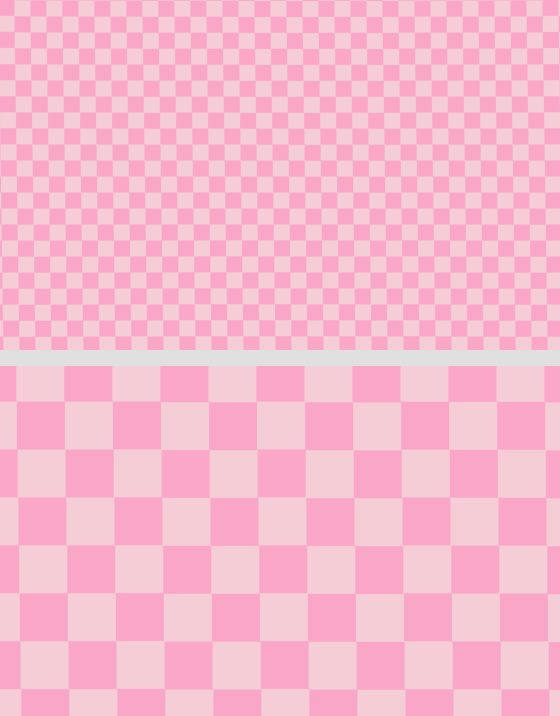
Top: the whole. Bottom: its middle third, enlarged.
Write a Shadertoy shader that draws this pattern.

```glsl
#define CELL vec2(0.04573, 0.04583)  // check size, canvas heights
#define FIRST_EDGE 0.0406            // first column edge at the top
#define LEAN 0.0150                  // sideways drift from top to bottom
#define BOW_TOP 0.0028               // row sag at mid canvas, top
#define BOW_BOTTOM -0.0020           // row sag at mid canvas, bottom
#define JITTER 0.0010                // random step between columns
#define EDGE_PIXELS 1.2
#define PINK vec3(0.978, 0.652, 0.780)
#define BLUSH vec3(0.960, 0.804, 0.840)
#define TINT 0.005                   // shade change of the odd pink check

float hash(vec2 p) {
    vec3 q = fract(vec3(p.xyx) * 0.1031);
    q += dot(q, q.yzx + 33.33);
    return fract((q.x + q.y) * q.z);
}

// Smoothed square wave: +1 on even cells, -1 on odd ones
float squareWave(float u, float blur) {
    float ramp = 0.5 - abs(mod(u + 0.5, 2.0) - 1.0);
    return clamp(ramp / blur, -1.0, 1.0);
}

void mainImage(out vec4 fragColor, in vec2 fragCoord) {
    float aspect = iResolution.x / iResolution.y;
    float x = fragCoord.x / iResolution.y;
    float depth = 1.0 - fragCoord.y / iResolution.y;

    // Each row steps sideways as a whole
    float rowDepth = (floor(depth / CELL.y) + 0.5) * CELL.y;
    float column = (x - FIRST_EDGE - LEAN * rowDepth) / CELL.x + 1.0;

    // Each column sags by its own small step
    float columnId = floor(column);
    float across = clamp((columnId + 0.4) * CELL.x / aspect, 0.0, 1.0);
    float sag = 4.0 * across * (1.0 - across) * mix(BOW_TOP, BOW_BOTTOM, depth);
    sag += JITTER * (hash(vec2(columnId + 40.0, 7.0)) - 0.5);
    float row = (depth - sag) / CELL.y;

    // Checks are pink where row and column parity agree
    vec2 blur = 0.5 * EDGE_PIXELS / (iResolution.y * CELL);
    float check = squareWave(column, blur.x) * squareWave(row, blur.y);

    // One pink check in five is a touch lighter
    float odd = step(0.8, hash(vec2(columnId, floor(row)) + 50.0));
    vec3 color = mix(BLUSH, PINK + TINT * odd, 0.5 + 0.5 * check);
    fragColor = vec4(color, 1.0);
}
```
